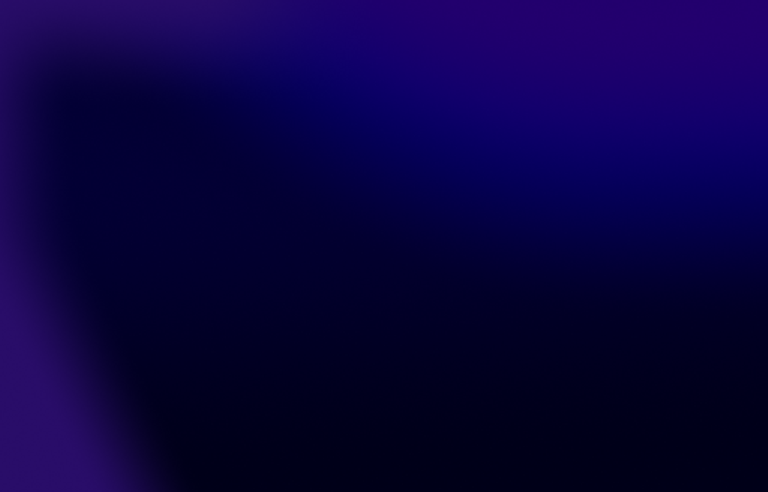
Write a WebGL 2 fragment shader that draws this background.

```glsl
#version 300 es
precision highp float;

uniform vec2 u_resolution;
out vec4 fragColor;

const vec3 NIGHT = vec3(0.0, 0.0, 0.095);
const vec3 NAVY = vec3(0.01, 0.0, 0.205);
const vec3 BLUE = vec3(0.02, 0.0, 0.42);
const vec3 VIOLET = vec3(0.135, 0.0, 0.43);
const vec3 HAZE = vec3(0.16, 0.05, 0.41);

float hash(vec2 cell) {
    vec3 q = fract(vec3(cell.xyx) * 0.1031);
    q += dot(q, q.yzx + 33.33);
    return fract((q.x + q.y) * q.z);
}

// Soft step centred on zero
float softEdge(float distanceToEdge, float halfWidth) {
    return smoothstep(-halfWidth, halfWidth, distanceToEdge);
}

// Positive part with a rounded knee
float softRamp(float value, float knee) {
    return 0.5 * (value + sqrt(value * value + knee * knee));
}

// Dark base, deepest at the lower right
vec3 nightSky(vec2 p) {
    float lift = smoothstep(-0.05, 0.65, p.y - 0.06 * p.x);
    return mix(NIGHT, NAVY, lift);
}

// Height above the curved lower rim of the blue glow
float glowHeight(vec2 p) {
    float reach = softRamp(1.3 - p.x, 0.12);
    return p.y - 0.51 - 0.42 * reach * reach;
}

vec3 addGlow(vec3 base, float height) {
    vec3 glow = mix(BLUE, VIOLET, smoothstep(0.05, 0.46, height));
    return mix(base, glow, smoothstep(-0.17, 0.27, height));
}

// Haze hugging the left side and the upper left corner
float hazeAmount(vec2 p) {
    float sideEdge = 0.03 + 0.5 * softRamp(0.53 - p.y, 0.08);
    float side = softEdge(sideEdge - p.x, 0.12);
    float top = softEdge(p.y - 0.905, 0.13);
    top *= 1.0 - smoothstep(0.4, 0.78, p.x);
    return 1.0 - (1.0 - side) * (1.0 - top);
}

void main() {
    vec2 p = gl_FragCoord.xy / u_resolution.y;
    vec3 color = nightSky(p);
    color = addGlow(color, glowHeight(p));
    color = mix(color, HAZE, hazeAmount(p));

    // Faint grain against banding
    color += (hash(floor(p * 328.0)) - 0.5) * 0.004;
    fragColor = vec4(clamp(color, 0.0, 1.0), 1.0);
}
```
